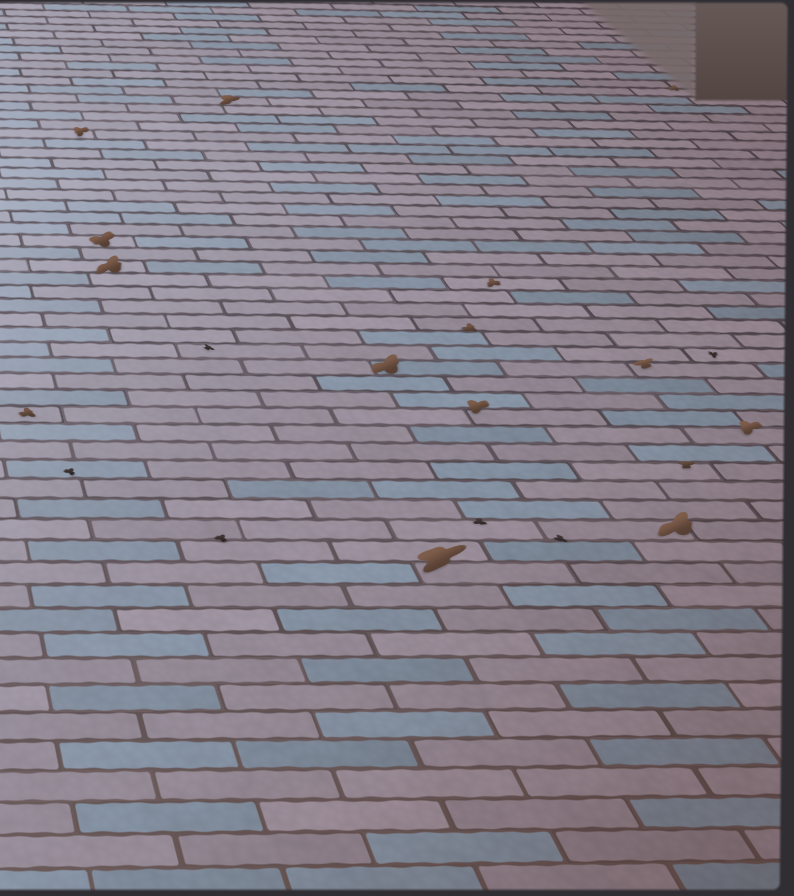
Write a Shadertoy shader that draws this texture.

```glsl
// Brick paving seen at a slant: each point is projected onto the ground plane,
// cut into running-bond bricks of two tints, then given joints, wear, sheen,
// fallen leaves, a pillar in the far corner and a dark border.

#define HORIZON 0.741      // height of the vanishing line above the top edge
#define VANISH_X -0.238    // sideways place of the vanishing point
#define BRICK_LENGTH 0.1257
#define ROW_DENSITY 75.0
#define JOINT 0.0015       // half joint width at unit depth
#define LEAVES 22
#define PINK vec3(0.575, 0.525, 0.57)
#define BLUE vec3(0.485, 0.54, 0.605)
#define MORTAR vec3(0.35, 0.31, 0.34)
#define SHEEN vec3(0.73, 0.75, 0.82)
#define BORDER vec3(0.19, 0.18, 0.20)

float hash(vec2 p) {
    vec3 q = fract(p.xyx * vec3(0.1031, 0.1030, 0.0973));
    q += dot(q, q.yzx + 33.33);
    return fract((q.x + q.y) * q.z);
}

// Distance to the nearest jittered cell point
float cellular(vec2 p) {
    vec2 cell = floor(p);
    float nearest = 2.0;
    for (int j = -1; j <= 1; j++)
        for (int i = -1; i <= 1; i++) {
            vec2 c = cell + vec2(i, j);
            nearest = min(nearest, length(c + vec2(hash(c), hash(c + 57.0)) - p));
        }
    return nearest;
}

float box(vec2 p, vec2 halfSize, float radius) {
    vec2 d = abs(p) - halfSize + radius;
    return length(max(d, 0.0)) + min(max(d.x, d.y), 0.0) - radius;
}

float cover(float dist, float soft) {
    return smoothstep(soft, -soft, dist);
}

vec3 paving(vec2 p, float soft) {
    // Ground coordinates, with a slight tilt of the far rows
    float y = p.y - p.x * (0.022 - 0.034 * p.y);
    float depth = y + HORIZON;
    float across = (p.x - VANISH_X) / (BRICK_LENGTH * depth);
    float along = ROW_DENSITY / depth + 0.17;
    float row = floor(along);
    float odd = mod(row, 2.0);
    across -= 0.05 + 0.5 * odd + 0.06 * (hash(vec2(row, 7.0)) - 0.5);
    vec2 id = vec2(floor(across), row);

    // Rounded brick with gently uneven edges
    vec2 size = vec2(BRICK_LENGTH * depth, depth * depth / ROW_DENSITY);
    vec2 local = (fract(vec2(across, along)) - 0.5) * size;
    float wobble = 0.0003 * depth * (sin(across * 17.0 + row * 3.1) + sin(across * 41.0 - row));
    vec2 gap = vec2(1.25, 0.9) * JOINT * depth;
    float brick = cover(box(local, size * 0.5 - gap, 0.002 * depth) + wobble, soft);

    // Blue bricks fall on every third place, mostly in odd rows
    float inPattern = 1.0 - step(0.5, mod(id.x - odd, 3.0));
    float chance = mix(0.1, mix(0.5, 0.92, odd), inPattern);
    vec3 tint = mix(PINK, BLUE, step(hash(id), chance));
    tint *= 0.95 + 0.1 * hash(id + 19.0);

    // Grain and blotches
    vec2 ground = vec2(across * 5.0, along);
    float grain = cellular(ground * 3.0);
    float blotch = sin(ground.x * 1.7 + sin(ground.y * 1.3)) * sin(ground.y * 2.1 + ground.x * 0.6);
    tint *= 1.025 - 0.06 * grain + 0.018 * blotch;

    vec3 joint = MORTAR * (0.85 + 0.3 * hash(id + 41.0));
    joint = mix(joint, vec3(0.43, 0.35, 0.33), 0.7 * smoothstep(0.4, 1.0, p.y));
    vec3 color = mix(joint, tint, brick);

    // Warm shade to the right, cool reflected sky to the left
    float warm = smoothstep(0.5, 1.45, p.x + abs(p.y - 0.45));
    float sheen = exp(-2.6 * p.x - 2.0 * abs(p.y - 0.2));
    color *= mix(vec3(1.0), vec3(0.84, 0.76, 0.74), 0.9 * warm);
    return mix(color, SHEEN, 0.72 * sheen * (0.3 + 0.7 * brick));
}

vec3 addLeaves(vec3 color, vec2 p, float soft) {
    for (int i = 0; i < LEAVES; i++) {
        vec2 seed = vec2(float(i) * 3.7, 11.0);
        float rnd = hash(seed + 5.0);
        vec2 spot = vec2(hash(seed) * 0.86, 0.08 + 0.56 * hash(seed + 23.0));
        float radius = mix(0.005, 0.019, rnd * rnd) * (0.5 + spot.y);
        vec2 d = p - spot;
        d.y = d.y * 1.8 + d.x * (rnd - 0.5);
        float angle = atan(d.y, d.x);
        float rim = radius * (1.0 + 0.28 * sin(angle * 3.0 + rnd * 40.0) + 0.15 * sin(angle * 5.0 + rnd * 9.0));
        vec3 leaf = mix(vec3(0.25, 0.21, 0.21), vec3(0.49, 0.36, 0.29), smoothstep(0.1, 0.6, rnd));
        leaf *= 1.0 - 0.3 * smoothstep(-radius, radius, d.y + 0.4 * d.x);
        color = mix(color, color * 0.75, 0.6 * cover(length(d - vec2(0.0, 0.003)) - rim, 0.004));
        color = mix(color, leaf, cover(length(d) - rim, soft * 1.5));
    }
    return color;
}

void mainImage(out vec4 fragColor, in vec2 fragCoord) {
    vec2 p = vec2(fragCoord.x, iResolution.y - fragCoord.y) / iResolution.y;
    float aspect = iResolution.x / iResolution.y;
    float soft = 0.7 / iResolution.y + 0.0004;
    vec3 color = addLeaves(paving(p, soft), p, soft);

    // Far corner: shaded wall beside a pillar
    float wallX = aspect - 0.11;
    float wall = max(p.y - 0.11 - 0.85 * (p.x - wallX), p.x - wallX);
    color = mix(color, vec3(0.46, 0.41, 0.41), 0.9 * cover(wall, 0.008));
    float pillar = max(wallX - p.x, p.y - 0.112);
    color = mix(color, vec3(0.40, 0.35, 0.34) - 0.7 * p.y, cover(pillar, soft * 2.0));

    // Dark border, open on the left
    vec2 lo = vec2(-0.1, 0.003), hi = vec2(aspect - 0.007 - 0.009 * p.y, 0.993);
    float outside = box(p - 0.5 * (lo + hi), 0.5 * (hi - lo), 0.008);
    color = mix(BORDER, color, cover(outside, soft * 2.0));
    fragColor = vec4(color, 1.0);
}
```
